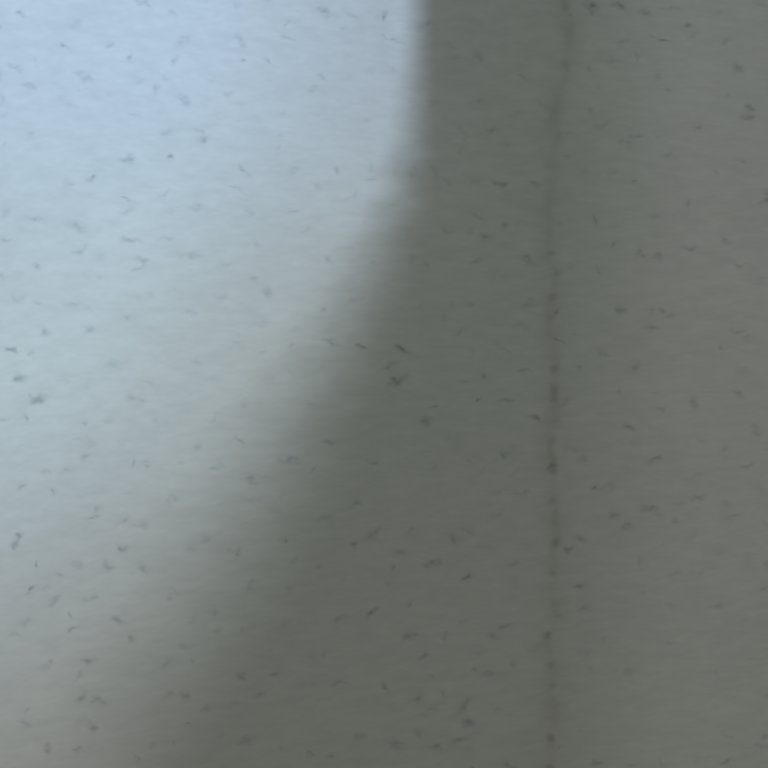
A WebGL 1 fragment shader for this texture:

```glsl
precision highp float;
// Pale speckled plaster lit from the upper left, with a curved soft shadow and a faint vertical seam.
uniform vec2 u_resolution;

#define EDGE_TOP 0.550
#define EDGE_SLOPE 0.53
#define EDGE_BEND 0.23
#define SEAM_X 0.718
#define FLECK_CELLS 27.0
#define FLECK_DENSITY 0.65
#define FLECK_DEPTH 0.19
#define GRAIN 0.030

float hash(vec2 p) {
    vec3 q = fract(vec3(p.xyx) * 0.1031);
    q += dot(q, q.yzx + 33.33);
    return fract((q.x + q.y) * q.z);
}

float noise(vec2 p) {
    vec2 i = floor(p);
    vec2 f = fract(p);
    f = f * f * (3.0 - 2.0 * f);
    return mix(mix(hash(i), hash(i + vec2(1.0, 0.0)), f.x),
               mix(hash(i + vec2(0.0, 1.0)), hash(i + vec2(1.0, 1.0)), f.x), f.y);
}

vec2 rotate(vec2 p, float a) {
    float c = cos(a);
    float s = sin(a);
    return vec2(c * p.x + s * p.y, c * p.y - s * p.x);
}

// Horizontal position of the shadow edge at a depth measured from the top
float shadowEdge(float depth) {
    float d = depth - EDGE_BEND;
    return EDGE_TOP - 0.5 * EDGE_SLOPE * (d + sqrt(d * d + 0.01));
}

vec3 litColor(vec2 p, float depth, float edgeDistance) {
    vec3 c = mix(vec3(0.70, 0.79, 0.87), vec3(0.68, 0.75, 0.78), smoothstep(0.0, 0.5, depth));
    c = mix(c, vec3(0.55, 0.57, 0.565), smoothstep(0.45, 1.05, depth));
    // Light turns grey and dims toward the shadow
    float near = smoothstep(-0.38, 0.02, edgeDistance) * (1.0 - 0.6 * smoothstep(0.4, 1.0, depth));
    return c - vec3(0.075, 0.105, 0.135) * near;
}

vec3 shadeColor(vec2 p, float depth) {
    vec3 c = mix(vec3(0.385, 0.405, 0.385), vec3(0.380, 0.390, 0.362), depth);
    float right = smoothstep(SEAM_X - 0.02, 0.92, p.x);
    return c + right * mix(vec3(0.060, 0.055, 0.060), vec3(0.040, 0.036, 0.040), depth);
}

// Scattered ragged flecks, one candidate per cell
float flecks(vec2 p) {
    vec2 q = p * FLECK_CELLS;
    vec2 cell = floor(q);
    vec2 warp = vec2(noise(q * 3.5), noise(q * 3.5 + 37.0)) - 0.5;
    float ragged = 0.35 + 0.95 * noise(q * vec2(6.0, 10.0) + 11.0);
    float total = 0.0;
    for (int j = -1; j <= 1; j++) {
        for (int i = -1; i <= 1; i++) {
            vec2 id = cell + vec2(float(i), float(j));
            float pick = hash(id + 71.0);
            vec2 center = id + vec2(hash(id + 3.0), hash(id + 19.0));
            float tilt = mix(0.35, -0.25, p.y) + 1.1 * (hash(id + 43.0) - 0.5);
            vec2 d = rotate(q - center + warp * vec2(0.30, 0.24), tilt);
            vec2 size = vec2(mix(0.10, 0.28, hash(id + 57.0)), mix(0.06, 0.15, hash(id + 91.0)));
            float body = exp(-dot(d / size, d / size));
            total += body * step(pick, FLECK_DENSITY) * mix(0.2, 1.0, hash(id + 29.0));
        }
    }
    return min(total * ragged, 1.0);
}

// Sparse dark spots inside a faint stained band
float seam(vec2 p, float depth) {
    float x = SEAM_X + 0.022 * (1.0 - smoothstep(0.0, 0.28, depth));
    x += 0.010 * (noise(vec2(3.0, p.y * 30.0)) - 0.5);
    float d = p.x - x;
    float spots = smoothstep(0.50, 0.95, noise(vec2(p.x * 45.0, p.y * 75.0)));
    spots *= smoothstep(0.2, 0.7, noise(vec2(8.0, p.y * 14.0)));
    float line = exp(-d * d / 0.00004) * (0.16 + spots);
    float stain = exp(-d * d / 0.0003) * noise(p * vec2(70.0, 60.0));
    return line * 0.060 + stain * 0.025;
}

void main() {
    vec2 p = gl_FragCoord.xy / u_resolution;
    float depth = 1.0 - p.y;

    // Penumbra widens with distance from the top
    float d = p.x - shadowEdge(depth);
    d += 0.012 * (noise(p * vec2(24.0, 45.0)) - 0.5) * smoothstep(0.02, 0.3, depth);
    float width = mix(0.026, 0.155, smoothstep(0.0, 0.85, depth));
    float light = 1.0 - smoothstep(-width, width, d);
    float tail = exp(-max(d, 0.0) / 0.09) * (1.0 - light);

    vec3 color = mix(shadeColor(p, depth), litColor(p, depth, d), light);
    color += vec3(0.020, 0.022, 0.030) * tail;

    // Fibrous grain follows the tilt of the flecks
    vec2 g = rotate(p, mix(0.25, -0.2, p.y));
    float grain = noise(g * vec2(42.0, 110.0)) + 0.7 * noise(g * vec2(110.0, 240.0)) - 0.85;
    float mottling = noise(p * vec2(7.0, 11.0)) - 0.5;
    color *= 1.0 + GRAIN * grain + 0.018 * mottling;

    // Surface marks
    float sparse = 0.25 + 0.9 * noise(p * 8.0 + 4.0);
    color *= 1.0 - FLECK_DEPTH * flecks(p) * sparse * vec3(1.08, 1.0, 0.92);
    color -= seam(p, depth) * vec3(0.9, 1.0, 1.1);

    gl_FragColor = vec4(clamp(color, 0.0, 1.0), 1.0);
}
```
